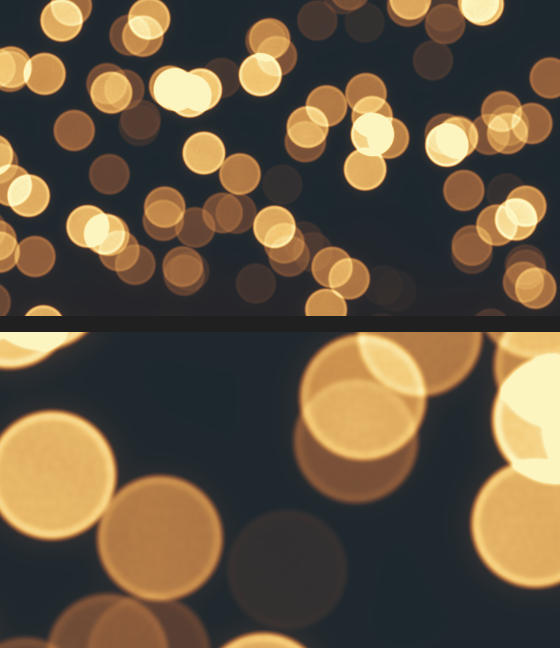
Top, the full canvas; bottom, a detail of the centre.
Write a Shadertoy shader that draws this background.

```glsl
#define DISC_COUNT 80
#define RADIUS 0.066
#define EDGE 0.0045
#define SCATTER 0.25
#define RIM_GAIN 0.16
#define HALO_GAIN 0.09
#define MAX_LEVEL 4.4
#define BLEND_POWER 1.6
#define PAIR_CHANCE 0.45
#define GRAIN 0.05

vec3 hash3(float n) {
    vec3 p = fract(n * vec3(0.1031, 0.1030, 0.0973));
    p += dot(p, p.yzx + 33.33);
    return fract((p.xxy + p.yzz) * p.zyx);
}

vec2 gradientAt(vec2 cell) {
    float angle = 6.2832 * hash3(cell.x * 1.37 + cell.y * 57.31 + 11.0).x;
    return vec2(cos(angle), sin(angle));
}

float gradientNoise(vec2 p) {
    vec2 i = floor(p), f = fract(p);
    vec2 u = f * f * f * (f * (f * 6.0 - 15.0) + 10.0);
    vec2 e = vec2(0.0, 1.0);
    float low = mix(dot(gradientAt(i), f), dot(gradientAt(i + e.yx), f - e.yx), u.x);
    float high = mix(dot(gradientAt(i + e.xy), f - e.xy), dot(gradientAt(i + e.yy), f - e.yy), u.x);
    return mix(low, high, u.y);
}

// Flat aperture disc with a thin bright rim and a faint halo
float bokehDisc(vec2 p, float radius) {
    float d = length(p) - radius;
    float body = smoothstep(EDGE, -EDGE, d);
    float rimOffset = (d + 1.4 * EDGE) / EDGE;
    float rim = exp(-rimOffset * rimOffset);
    float halo = HALO_GAIN * exp(-max(d, 0.0) / 0.014);
    return body * (0.96 + RIM_GAIN * rim) + halo * (1.0 - body);
}

// Light level 0..5 to colour: night, umber, copper, amber, gold, cream
vec3 lightRamp(vec3 night, float level) {
    vec3 col = mix(night, vec3(0.36, 0.25, 0.20), clamp(level, 0.0, 1.0));
    col = mix(col, vec3(0.60, 0.39, 0.24), clamp(level - 1.0, 0.0, 1.0));
    col = mix(col, vec3(0.81, 0.58, 0.31), clamp(level - 2.0, 0.0, 1.0));
    col = mix(col, vec3(0.95, 0.78, 0.45), clamp(level - 3.0, 0.0, 1.0));
    return mix(col, vec3(0.99, 0.96, 0.75), clamp(level - 4.0, 0.0, 1.0));
}

void mainImage(out vec4 fragColor, in vec2 fragCoord) {
    vec2 p = fragCoord / iResolution.y;
    vec2 canvas = vec2(iResolution.x / iResolution.y, 1.0);
    float energy = 0.0;

    for (int i = 0; i < DISC_COUNT; i++) {
        float n = float(i) + 1.0;
        vec3 place = hash3(n * 17.3);
        vec3 pairing = hash3(n * 29.7 + 5.0);

        // Low-discrepancy spread, loosened so that discs cluster
        vec2 spread = fract(n * vec2(0.7549, 0.5698));
        vec2 center = spread * (canvas + 2.0 * RADIUS) - RADIUS;
        center += (place.xy - 0.5) * SCATTER;
        float level = mix(0.2, MAX_LEVEL, pow(place.z, 1.15));
        float radius = RADIUS * (0.96 + 0.018 * level);
        energy += pow(level * bokehDisc(p - center, radius), BLEND_POWER);

        // Dimmer companion, partly overlapping
        if (pairing.x < PAIR_CHANCE) {
            float angle = 6.2832 * pairing.y;
            vec2 shift = vec2(cos(angle), sin(angle)) * RADIUS * mix(0.12, 0.9, pairing.z);
            float dimmed = level * mix(0.4, 0.8, fract(pairing.z * 7.0));
            energy += pow(dimmed * bokehDisc(p - center - shift, RADIUS), BLEND_POWER);
        }
    }

    float level = pow(energy, 1.0 / BLEND_POWER);
    level *= 1.0 + GRAIN * (gradientNoise(p * 14.0) + 0.6 * gradientNoise(p * 110.0));

    // Dark backdrop with a warmer foot and uneven haze
    float haze = gradientNoise(p * 3.0 + 4.0);
    float height = smoothstep(0.0, 0.35, p.y + 0.15 * haze);
    vec3 night = mix(vec3(0.15, 0.15, 0.165), vec3(0.115, 0.155, 0.18), height);

    fragColor = vec4(lightRamp(night, level), 1.0);
}
```
